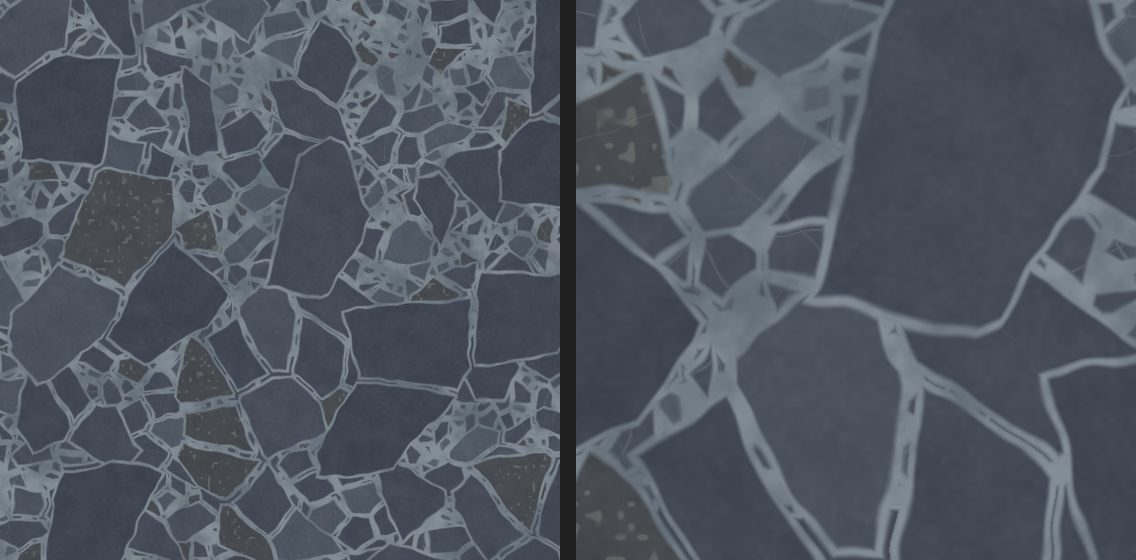
Left, the full canvas; right, a detail of the centre.
Give the GLSL for this texture, as a three.js fragment shader.

```glsl
varying vec2 vUv;

const vec3 DARK_STONE = vec3(0.235, 0.257, 0.305);
const vec3 PALE_STONE = vec3(0.365, 0.405, 0.445);
const vec3 BROWN_STONE = vec3(0.275, 0.285, 0.295);
const vec3 DEEP_CEMENT = vec3(0.385, 0.430, 0.470);
const vec3 LIGHT_CEMENT = vec3(0.515, 0.555, 0.585);
const vec3 FLECK = vec3(0.47, 0.48, 0.46);

float hash(vec2 p) {
  vec3 q = fract(p.xyx * 0.1031);
  q += dot(q, q.yzx + 33.33);
  return fract((q.x + q.y) * q.z);
}

vec2 hash2(vec2 p) {
  return vec2(hash(p), hash(p + 71.7));
}

float noise(vec2 p) {
  vec2 i = floor(p);
  vec2 f = fract(p);
  f = f * f * (3.0 - 2.0 * f);
  return mix(mix(hash(i), hash(i + vec2(1.0, 0.0)), f.x),
             mix(hash(i + vec2(0.0, 1.0)), hash(i + 1.0), f.x), f.y);
}

float fbm(vec2 p) {
  float sum = 0.0;
  float gain = 0.5;
  for (int i = 0; i < 4; i++) {
    sum += gain * noise(p);
    p = mat2(1.6, 1.2, -1.2, 1.6) * p + 17.3;
    gain *= 0.5;
  }
  return sum / 0.9375;
}

vec2 warp(vec2 p, float frequency, float amount) {
  vec2 q = p * frequency;
  return p + amount * (vec2(noise(q), noise(q + 43.1)) - 0.5);
}

vec2 turn(vec2 p, float angle) {
  float c = cos(angle);
  float s = sin(angle);
  return vec2(c * p.x - s * p.y, s * p.x + c * p.y);
}

// Angular Voronoi cell: x is the distance to its border, yz its identity
vec3 angularCell(vec2 p) {
  vec2 base = floor(p);
  vec2 home = base;
  vec2 toHome = vec2(0.0);
  float nearest = 9.0;
  for (int y = -1; y <= 1; y++) {
    for (int x = -1; x <= 1; x++) {
      vec2 id = base + vec2(float(x), float(y));
      vec2 r = id + 0.04 + 0.92 * hash2(id) - p;
      if (dot(r, r) < nearest) {
        nearest = dot(r, r);
        toHome = r;
        home = id;
      }
    }
  }
  float border = 9.0;
  for (int y = -2; y <= 2; y++) {
    for (int x = -2; x <= 2; x++) {
      vec2 id = home + vec2(float(x), float(y));
      vec2 r = id + 0.04 + 0.92 * hash2(id) - p;
      vec2 span = r - toHome;
      if (dot(span, span) > 0.0001) {
        border = min(border, dot(0.5 * (r + toHome), normalize(span)));
      }
    }
  }
  return vec3(border, home);
}

// Signed distance to the stones of one size, negative inside
vec3 stoneLayer(vec2 p, float scale, float share, float margin, float angle) {
  vec2 q = turn(p, angle) * vec2(1.18, 0.88) * scale + scale * 3.7;
  vec3 cell = angularCell(q);
  float border = cell.x / scale;
  float inset = margin * (0.8 + 0.7 * hash(cell.yz + 9.2));
  float d = hash(cell.yz + 5.3) < share ? inset - border : margin + border;
  return vec3(d, cell.yz);
}

vec3 cementColor(vec2 p) {
  float cloud = 0.6 * fbm(p * 16.0) + 0.4 * fbm(p * 55.0 + 8.0);
  return mix(DEEP_CEMENT, LIGHT_CEMENT, smoothstep(0.25, 0.75, cloud));
}

vec3 stoneColor(vec2 p, vec2 id, float paleness) {
  float tone = paleness + 0.42 * pow(hash(id + 2.9), 2.5);
  vec3 color = mix(DARK_STONE, PALE_STONE, tone);
  float brown = step(0.86, hash(id + 14.6));
  color = mix(color, BROWN_STONE, 0.75 * brown);
  color += 0.045 * (fbm(p * 40.0 + id) - 0.5);
  float speck = smoothstep(0.76, 0.92, noise(p * 150.0 + id));
  return mix(color, FLECK, speck * (0.06 + 0.45 * brown));
}

void main() {
  vec2 p = warp(warp(vUv, 11.0, 0.022), 50.0, 0.006);
  vec3 color = cementColor(vUv);
  float solid = 1.0;
  float scale = 5.6;

  // Coarse to fine: each size fills the room left by larger stones
  for (int i = 0; i < 5; i++) {
    float level = float(i);
    float share = 0.24 + 0.115 * level - 0.1 * step(3.5, level);
    float margin = 0.0062 - 0.0005 * level;
    vec3 stone = stoneLayer(p, scale, share, margin, 0.6 + 1.9 * level);
    float d = max(stone.x, 0.0048 - solid);
    float cover = 1.0 - smoothstep(-0.0022, 0.0018, d);
    float paleness = 0.06 + 0.075 * level;
    color = mix(color, stoneColor(vUv, stone.yz, paleness), cover);
    solid = min(solid, d);
    scale *= 1.68;
  }

  // Fine surface grain
  color += 0.018 * (noise(vUv * 230.0) - 0.5);
  gl_FragColor = vec4(color, 1.0);
}
```
